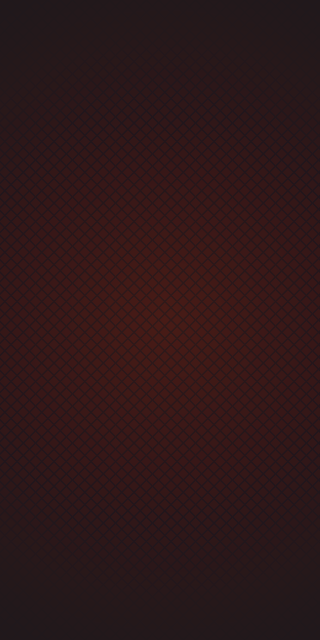
A WebGL 2 fragment shader for this background:

```glsl
#version 300 es
precision highp float;
// A dark red panel with a soft round ember glow near its middle, fading to
// charcoal at the ends. Two families of diagonal lines form a diamond mesh:
// radial colour stops give the glow, folded fract distances give the lines.

#define GLOW_CENTER vec2(0.515, 0.500)
#define GLOW_MID    0.30    // radius of the middle stop, in canvas heights
#define GLOW_RIM    0.56    // radius of the outer stop
#define DIAMONDS    26.0    // diamonds across the width
#define LINE_HALF   0.085   // half line width, in line spacings
#define LINE_DEPTH  0.92    // strength of the mesh
#define CORE_COLOR  vec3(0.292, 0.108, 0.086)
#define MID_COLOR   vec3(0.204, 0.088, 0.090)
#define RIM_COLOR   vec3(0.130, 0.096, 0.106)
#define LINE_TINT   vec3(0.640, 0.960, 1.180)

uniform vec2 u_resolution;
out vec4 fragColor;

// Radial blend through the three colour stops.
vec3 glowColor(float radius) {
    vec3 inner = mix(CORE_COLOR, MID_COLOR, smoothstep(-0.12, GLOW_MID + 0.04, radius) * 1.08 - 0.08);
    return mix(inner, RIM_COLOR, smoothstep(GLOW_MID - 0.08, GLOW_RIM, radius));
}

// Distance to the nearest line of each diagonal family, in line spacings.
vec2 meshDistance(vec2 cell) {
    vec2 diagonal = vec2(cell.x + cell.y, cell.x - cell.y);
    return abs(fract(diagonal) - 0.5);
}

void main() {
    vec2 offset = gl_FragCoord.xy - GLOW_CENTER * u_resolution;
    float radius = length(offset) / u_resolution.y;
    vec3 color = glowColor(radius);

    // Mesh lines, softened by about half a pixel and faded at the far ends
    float scale = DIAMONDS / u_resolution.x;
    float soft = 0.55 * scale * sqrt(2.0);
    vec2 lines = 1.0 - smoothstep(LINE_HALF - soft, LINE_HALF + soft, meshDistance(offset * scale));
    float mesh = max(lines.x, lines.y);
    float fade = 1.0 - 0.85 * smoothstep(0.3, 0.48, radius);
    color *= mix(vec3(1.0), LINE_TINT, mesh * LINE_DEPTH * fade);

    fragColor = vec4(color, 1.0);
}
```
